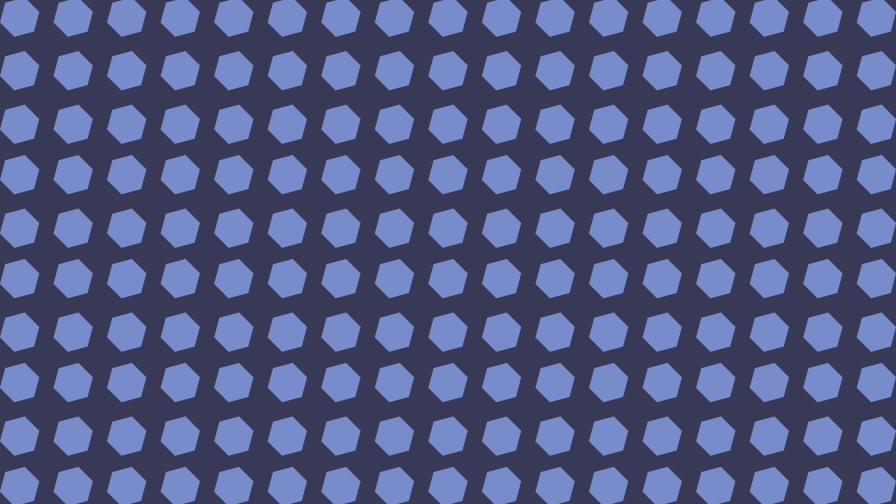
Reproduce this pattern procedurally as a WebGL 1 fragment shader.

```glsl
precision highp float;

uniform vec2 u_resolution;

// Signed distance to a regular hexagon with a corner at 15 degrees
float hexagon(vec2 p, float apothem) {
  float d = 0.0;
  for (int i = 0; i < 3; i++) {
    float angle = radians(45.0 + 60.0 * float(i));
    d = max(d, abs(dot(p, vec2(cos(angle), sin(angle)))));
  }
  return d - apothem;
}

// Row heights snap to a fine grid, so the gaps alternate unevenly
float rowCenter(float row) {
  return 0.0347 + (16.0 * row + floor(0.555 * row + 0.05)) / 160.0;
}

void main() {
  float pixel = 1.0 / u_resolution.y;
  vec2 p = gl_FragCoord.xy * pixel;

  // Columns spread out from the middle of the canvas
  float column = 17.0 / 160.0;
  float x = p.x - 0.5 * u_resolution.x * pixel;
  x = (fract(x / column + 0.5) - 0.5) * column;

  // Nearest hexagon among the rows
  float d = 1.0;
  for (int row = 0; row < 10; row++) {
    d = min(d, hexagon(vec2(x, p.y - rowCenter(float(row))), 0.035));
  }

  vec3 ground = vec3(0.22, 0.22, 0.34);
  vec3 blue = vec3(0.47, 0.55, 0.80);
  float coverage = clamp(0.5 - d / pixel, 0.0, 1.0);
  gl_FragColor = vec4(mix(ground, blue, coverage), 1.0);
}
```
